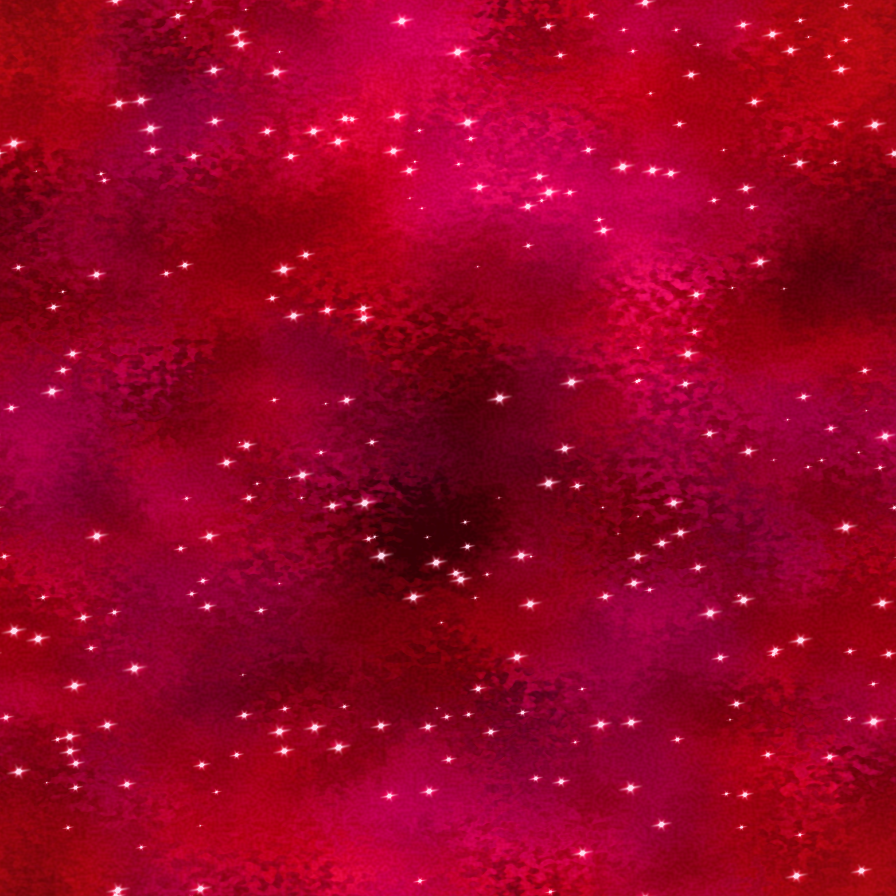
A Shadertoy shader for this background:

```glsl
#define TAU 6.2831853
#define RIPPLE_FREQ vec2(62.0, 96.0)
#define RIPPLE_SHIFT 0.036
#define RIPPLE_SHADE 0.17
#define GRAIN 0.06
#define STAR_SIZE 0.0155
#define STAR_SHARE 0.22
#define DARK_RED 0.22
#define BRIGHT_RED 0.98

float hash(vec2 p, float seed) {
    vec3 q = fract(vec3(p, seed) * 0.1031);
    q += dot(q, q.zyx + 31.32);
    return fract((q.x + q.y) * q.z);
}

float corner(vec2 cell, vec2 offset, vec2 f, vec2 period, float seed) {
    vec2 id = mod(cell + offset, period);
    float a = TAU * hash(id, seed);
    return dot(vec2(cos(a), sin(a)), f - offset);
}

// Gradient noise that wraps over the unit square, roughly -1 to 1
float noise(vec2 uv, vec2 period, float seed) {
    vec2 p = uv * period, cell = floor(p), f = p - cell;
    vec2 w = f * f * f * (f * (f * 6.0 - 15.0) + 10.0);
    float low = mix(corner(cell, vec2(0, 0), f, period, seed),
                    corner(cell, vec2(1, 0), f, period, seed), w.x);
    float high = mix(corner(cell, vec2(0, 1), f, period, seed),
                     corner(cell, vec2(1, 1), f, period, seed), w.x);
    return 1.5 * mix(low, high, w.y);
}

// Wrapping soft spot: 1 at the centre, narrower for larger k
float spot(vec2 uv, vec2 centre, vec2 k) {
    return exp(dot(k, cos(TAU * (uv - centre)) - 1.0));
}

// Broad light and dark clouds
float clouds(vec2 uv) {
    float l = 0.45;
    l += 0.40 * spot(uv, vec2(0.53, 0.87), vec2(0.9, 2.4));
    l += 0.20 * spot(uv, vec2(0.40, 0.04), vec2(2.0, 5.0));
    l += 0.26 * spot(uv, vec2(0.73, 0.65), vec2(7.0, 5.0));
    l += 0.12 * spot(uv, vec2(0.08, 0.34), vec2(4.0, 4.0));
    l -= 0.40 * spot(uv, vec2(0.48, 0.45), vec2(3.5, 1.8));
    l -= 0.18 * spot(uv, vec2(0.03, 0.73), vec2(2.5, 4.0));
    l -= 0.20 * spot(uv, vec2(0.21, 0.92), vec2(8.0, 9.0));
    l -= 0.30 * spot(uv, vec2(0.57, 0.96), vec2(30.0, 14.0));
    l += 0.14 * noise(uv, vec2(4, 6), 3.0);
    l += 0.16 * noise(uv, vec2(8, 11), 7.0);
    return l + 0.10 * noise(uv, vec2(15, 22), 11.0);
}

// Tapered streak along x
float ray(vec2 d, float len, float width) {
    float taper = max(0.0, 1.0 - abs(d.x) / len);
    return taper * exp(-d.y * d.y / (width * width));
}

// Returns the white flare in x and the coloured halo in y
vec2 sparkle(vec2 d, float size) {
    d /= size;
    vec2 tilted = mat2(0.985, -0.174, 0.174, 0.985) * d;
    float flare = 1.2 * exp(-dot(d, d) * 26.0);
    flare += 0.95 * ray(tilted, 1.0, 0.10);
    flare += 0.7 * ray(mat2(0.5, -0.866, 0.866, 0.5) * d, 0.6, 0.10);
    flare += 0.6 * ray(mat2(0.42, 0.907, -0.907, 0.42) * d, 0.7, 0.10);
    return vec2(flare, exp(-dot(d, d * vec2(3.0, 6.0))));
}

// Clustered stars, at most one in each cell
vec2 starLayer(vec2 uv, float count, float seed) {
    vec2 cell = floor(uv * count), sum = vec2(0);
    for (int j = -1; j <= 1; j++)
    for (int i = -1; i <= 1; i++) {
        vec2 c = cell + vec2(i, j), id = mod(c, count);
        float share = STAR_SHARE + 0.75 * noise((id + 0.5) / count, vec2(7, 9), 41.0);
        if (hash(id, seed) > share) continue;
        vec2 at = (c + vec2(hash(id, seed + 1.0), hash(id, seed + 2.0))) / count;
        float scale = mix(0.3, 1.0, hash(id, seed + 3.0));
        sum += sparkle(uv - at, STAR_SIZE * scale) * smoothstep(0.1, 0.65, scale);
    }
    return sum;
}

void mainImage(out vec4 fragColor, in vec2 fragCoord) {
    vec2 uv = fragCoord / iResolution.xy;

    // Rippled glass bends the view of the clouds
    vec2 fine = RIPPLE_FREQ * 2.0;
    vec2 bend = vec2(noise(uv, RIPPLE_FREQ, 17.0), noise(uv, RIPPLE_FREQ, 19.0));
    bend += 0.6 * vec2(noise(uv, fine, 23.0), noise(uv, fine, 29.0));
    bend *= 1.35 / (0.4 + abs(bend));
    float rough = smoothstep(-0.4, 0.6, noise(uv, vec2(6, 6), 31.0));
    vec2 seen = uv + RIPPLE_SHIFT * mix(0.25, 1.0, rough) * bend;

    float light = clouds(seen);
    light += RIPPLE_SHADE * bend.y * mix(0.15, 1.0, rough) * clamp(light, 0.12, 0.8);
    float grain = noise(uv, vec2(230, 256), 37.0);
    light = clamp(light + GRAIN * grain, 0.0, 1.0);

    // Hue drifts from scarlet at the corners to magenta
    float scarlet = spot(uv, vec2(0.0, 0.98), vec2(2.6, 4.0));
    float magenta = 0.40 + 0.42 * noise(uv, vec2(4, 5), 47.0)
                  + 0.3 * noise(seen, vec2(9, 12), 53.0)
                  + 0.75 * (light - 0.45) - 0.9 * scarlet
                  + 0.25 * spot(uv, vec2(0.7, 0.32), vec2(2.0, 3.0));
    magenta = smoothstep(0.05, 0.85, magenta);

    float red = mix(DARK_RED, BRIGHT_RED, light);
    float blueShare = mix(0.10, 0.40, magenta) + 0.06 * grain;
    vec3 col = red * vec3(1.0, 0.0, blueShare);
    col.g += 0.06 * smoothstep(0.75, 1.0, light) + 0.06 * scarlet * light;

    // Stars
    vec2 star = starLayer(uv, 19.0, 61.0) + starLayer(uv, 27.0, 71.0);
    col += star.y * vec3(0.32, 0.0, 0.08);
    col = mix(col, vec3(1.0, 0.85, 0.92), clamp(star.x, 0.0, 1.0));
    fragColor = vec4(clamp(col, 0.0, 1.0), 1.0);
}
```
